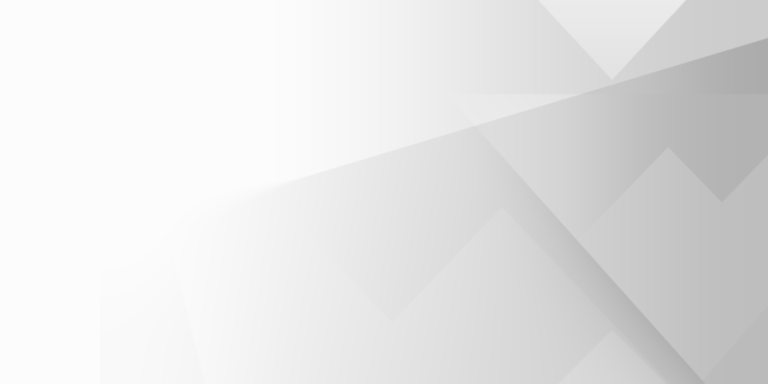
This background is drawn by a WebGL 1 fragment shader. Its source:

```glsl
precision highp float;
// Pale grey geometric background: a white field darkening to the right,
// cut by a rising diagonal into overlapping translucent facets.
// Each facet is a half-plane or zigzag mask over smooth tone gradients.
uniform vec2 u_resolution;

// Antialiased mask, 1 where the signed distance is positive.
float mask(float d) {
  float w = 1.2 / u_resolution.y;
  return smoothstep(-w, w, d);
}

// Positive below a peak with straight flanks.
float belowPeak(vec2 p, vec2 tip, float slope) {
  return (tip.y - slope * abs(p.x - tip.x) - p.y) / sqrt(1.0 + slope * slope);
}

// Upper field with the light streak and the inverted triangle.
float upperTone(vec2 p, float rise, float fall) {
  float tone = 0.99 - 0.19 * smoothstep(0.6, 2.0, p.x);
  float streak = mask(fall) * mask(0.755 - p.y) * smoothstep(1.1, 1.4, p.x);
  tone += 0.03 * streak * exp(-4.0 * max(rise, 0.0));
  float triangle = mask((p.y - 0.792 - 1.08 * abs(p.x - 1.594)) / 1.47);
  return mix(tone, 0.92 - 0.03 * smoothstep(1.0, 0.8, p.y), triangle);
}

// Lower left panel: shaded fold, broad zigzag and small bottom peak.
float leftTone(vec2 p, float fall) {
  float tone = 0.99 - 0.17 * smoothstep(0.3, 1.6, p.x - 0.15 * (p.y - 0.3));
  tone -= 0.13 * smoothstep(1.15, 1.8, p.x) * exp(min(fall, 0.0) / 0.13);
  float zigzag = max(belowPeak(p, vec2(1.307, 0.461), 1.05),
                     belowPeak(p, vec2(0.735, 0.461), 1.05));
  tone += 0.016 * mask(zigzag) * smoothstep(0.7, 1.2, p.x);
  tone += 0.025 * mask(belowPeak(p, vec2(1.594, 0.141), 1.0));
  // Faint sliver in the lower left corner.
  float sliver = mask(p.x - 0.26) * mask(0.443 + 0.25 * (0.362 - p.y) - p.x);
  return tone - 0.012 * sliver * smoothstep(0.42, 0.1, p.y);
}

// Lower right panel: twin peaks, corner facet and dark top wedge.
float rightTone(vec2 p) {
  float tone = 0.87 - 0.145 * smoothstep(1.2, 1.95, p.x);
  float peaks = mask(max(belowPeak(p, vec2(1.74, 0.617), 1.03),
                         belowPeak(p, vec2(2.02, 0.617), 1.03)));
  tone += mix(-0.022, 0.022, peaks) * smoothstep(1.45, 1.75, p.x);
  tone -= 0.015 * mask((1.16 * (p.x - 2.0) + 0.206 - p.y) / 1.53);
  float wedge = mix(0.79, 0.675, smoothstep(1.5, 2.0, p.x));
  return mix(tone, wedge, mask(p.y - 0.755));
}

void main() {
  vec2 p = gl_FragCoord.xy / u_resolution * vec2(2.0, 1.0);

  // Signed distances to the rising diagonal and the falling fold.
  float rise = (p.y - 0.901 - 0.3 * (p.x - 2.0)) / 1.044;
  float fall = (p.y - 0.672 + 1.12 * (p.x - 1.237)) / 1.5;

  float lower = mix(leftTone(p, fall), rightTone(p), mask(fall));
  float upper = upperTone(p, rise, fall);

  // The diagonal dissolves into the white field on the left.
  float soft = mix(0.08, 0.003, smoothstep(0.45, 0.8, p.x));
  float tone = mix(lower, upper, smoothstep(-soft, soft, rise));
  gl_FragColor = vec4(vec3(tone), 1.0);
}
```
